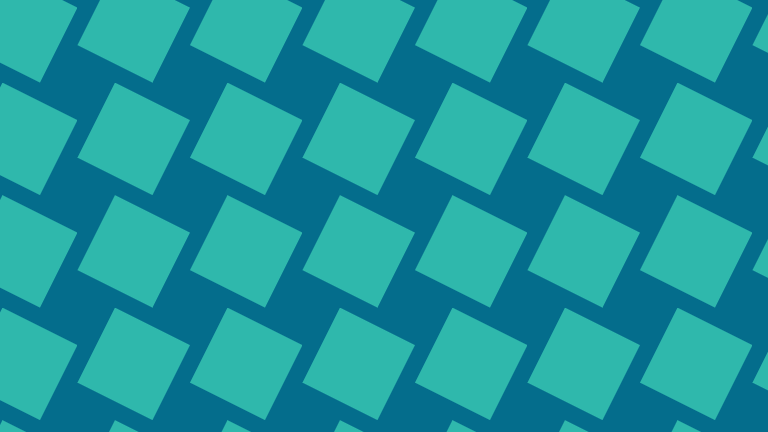
Write a Shadertoy shader that draws this pattern.

```glsl
const vec3 TEAL = vec3(0.184, 0.722, 0.675);
const vec3 DEEP_BLUE = vec3(0.016, 0.427, 0.549);

// Lengths are fractions of the canvas height
const float PERIOD = 0.26042;
const vec2 TILE_CENTER = vec2(0.0491, 0.1577);

// Edge direction of the tilted square, falling one unit for every two across
const vec2 EDGE_DIR = vec2(2.0, -1.0) / sqrt(5.0);
const float HALF_SIDE = PERIOD * sqrt(5.0) / 6.0;

// Offset from the centre of the nearest cell
vec2 repeatCell(vec2 p, float period) {
    return (fract(p / period + 0.5) - 0.5) * period;
}

// Coordinates along and across a unit direction
vec2 toFrame(vec2 p, vec2 dir) {
    return vec2(dot(p, dir), dot(p, vec2(-dir.y, dir.x)));
}

// Signed distance to an axis-aligned square
float sdSquare(vec2 p, float halfSide) {
    vec2 d = abs(p) - halfSide;
    return length(max(d, 0.0)) + min(max(d.x, d.y), 0.0);
}

// Coverage of a shape over one pixel
float coverage(float dist, float pixel) {
    return clamp(0.5 - dist / pixel, 0.0, 1.0);
}

void mainImage(out vec4 fragColor, in vec2 fragCoord) {
    float pixel = 1.0 / iResolution.y;
    vec2 p = fragCoord * pixel;

    // Tilted square in every cell
    vec2 cell = repeatCell(p - TILE_CENTER, PERIOD);
    float dist = sdSquare(toFrame(cell, EDGE_DIR), HALF_SIDE);

    fragColor = vec4(mix(DEEP_BLUE, TEAL, coverage(dist, pixel)), 1.0);
}
```
